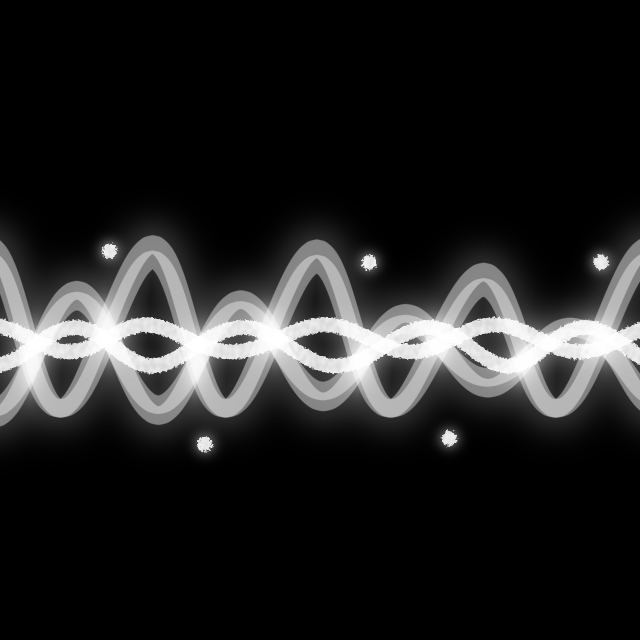
Reproduce this background procedurally as a WebGL 2 fragment shader.

```glsl
#version 300 es
precision highp float;
// Two bright frayed strands twist through larger translucent grey waves on black.
// Each wave is a curve y(x); its distance is found from short chords near the pixel.
// Strokes and glows are screened together, then a few fuzzy sparks are added.

uniform vec2 u_resolution;
out vec4 outColor;

float bump(float x, float center, float width) {
    float t = (x - center) / width;
    return exp(-t * t);
}

vec2 gradientAt(vec2 cell) {
    float angle = 6.2832 * fract(sin(dot(cell, vec2(127.1, 311.7))) * 43758.5);
    return vec2(cos(angle), sin(angle));
}

float gradientNoise(vec2 p) {
    vec2 i = floor(p), f = fract(p);
    vec2 u = f * f * f * (f * (f * 6.0 - 15.0) + 10.0);
    vec2 e = vec2(1.0, 0.0);
    float low = mix(dot(gradientAt(i), f), dot(gradientAt(i + e.xy), f - e.xy), u.x);
    float high = mix(dot(gradientAt(i + e.yx), f - e.yx), dot(gradientAt(i + e.xx), f - e.xx), u.x);
    return mix(low, high, u.y);
}

// Waves 0-1: tall pair, 2-3: shrinking pair, 4-5: bright strands
float waveHeight(int wave, float x) {
    if (wave < 2) {
        float phase = 24.35 * (x + 0.0195);
        phase += 0.19 * (1.0 - cos(phase));
        float lift = 0.5 + 0.5 * cos(phase);
        float span = 0.256 - 0.044 * bump(x, 0.73, 0.17);
        return 0.362 + (wave == 0 ? span * lift : (span - 0.024) * pow(lift, 1.2));
    }
    if (wave < 4) {
        float amplitude = 0.1 - 0.083 * max(x - 0.2, 0.0) + 0.05 * smoothstep(0.9, 1.02, x);
        amplitude -= wave == 3 ? 0.017 : 0.0;
        return 0.4466 - amplitude * cos(24.35 * (x + 0.009));
    }
    if (wave == 4) {
        return 0.4714 + 0.021 * cos(23.8 * (x + 0.018) + 0.5 * bump(x, 0.28, 0.15));
    }
    float drift = 0.35 * bump(x, 0.26, 0.1) - 0.55 * bump(x, 0.68, 0.17);
    return 0.4583 - 0.03 * cos(23.8 * (x + 0.013) + drift);
}

float segmentDistance(vec2 p, vec2 a, vec2 b) {
    vec2 pa = p - a, ba = b - a;
    return length(pa - ba * clamp(dot(pa, ba) / dot(ba, ba), 0.0, 1.0));
}

float waveDistance(int wave, vec2 p) {
    float nearest = 1.0;
    float x = p.x - 0.078;
    vec2 a = vec2(x, waveHeight(wave, x));
    for (int i = 0; i < 24; i++) {
        x += 0.0065;
        vec2 b = vec2(x, waveHeight(wave, x));
        nearest = min(nearest, segmentDistance(p, a, b));
        a = b;
    }
    return nearest;
}

float screen(float base, float light) {
    return 1.0 - (1.0 - base) * (1.0 - clamp(light, 0.0, 1.0));
}

float stroke(float d, float radius, float softness) {
    return 1.0 - smoothstep(radius - softness, radius + softness, d);
}

void main() {
    vec2 p = gl_FragCoord.xy / u_resolution.y;
    float edge = 0.8 / u_resolution.y;
    float fray = 0.003 * gradientNoise(p * 230.0) + 0.002 * gradientNoise(p * 420.0);
    float mottle = gradientNoise(p * vec2(120.0, 90.0));
    float shade = 0.0;

    // Translucent grey waves with wide halos
    float pairDistance[2];
    for (int pair = 0; pair < 2; pair++) {
        float outer = waveDistance(pair * 2, p);
        float inner = waveDistance(pair * 2 + 1, p);
        float d = min(outer, inner);
        shade = screen(shade, 0.18 * bump(d, 0.0, 0.042));
        shade = screen(shade, 0.42 * stroke(outer, 0.0145, edge));
        shade = screen(shade, 0.40 * stroke(inner, 0.0145, edge));
        pairDistance[pair] = d;
    }

    // Soft white knots where the grey pairs cross
    float knot = bump(pairDistance[0], 0.0, 0.021) * bump(pairDistance[1], 0.0, 0.021);
    shade = screen(shade, 0.65 * knot);

    // Frayed bright strands
    for (int wave = 4; wave < 6; wave++) {
        float d = waveDistance(wave, p);
        shade = screen(shade, 0.12 * bump(d, 0.0, 0.026));
        shade = screen(shade, (0.86 + 0.1 * mottle) * stroke(d + fray, 0.0117, edge));
    }

    // Sparks alternate above and below the waves
    for (int k = 0; k < 5; k++) {
        float j = float(k / 2);
        vec2 above = vec2(0.171 + 0.384 * j + 0.022 * sin(1.5708 * j), 0.608 - 0.018 * min(j, 1.0));
        vec2 below = vec2(0.32 + 0.382 * j, 0.306 + 0.009 * j);
        float d = length(p - (k % 2 == 0 ? above : below));
        shade = screen(shade, 0.42 * bump(d, 0.0, 0.017));
        shade = screen(shade, (0.86 + 0.12 * mottle) * stroke(d + fray * 1.6, 0.0115, 0.0015));
    }

    outColor = vec4(vec3(shade), 1.0);
}
```
